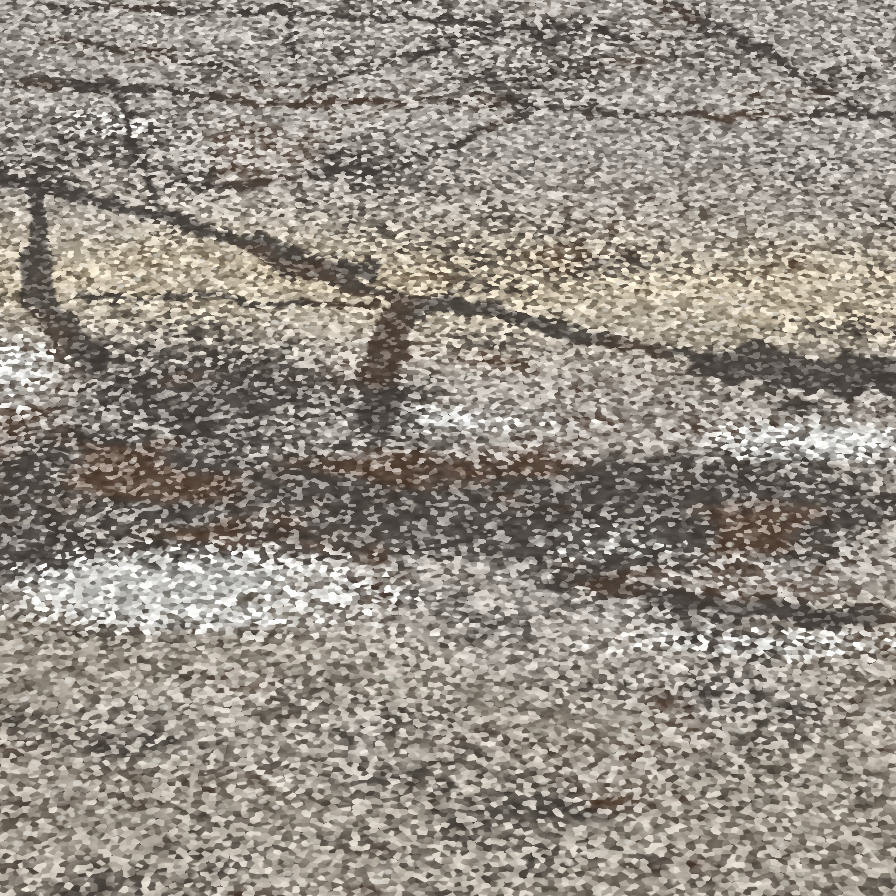
Reproduce this texture procedurally as a WebGL 1 fragment shader.

```glsl
precision highp float;
// Weathered asphalt seen at a slant: fine grit and pebbles, branching cracks,
// a wide tar-dark strip, a dusty tan band and chalky worn patches.
// Soft cell noise makes the grit; warped segments and fbm shape the damage.
uniform vec2 u_resolution;

#define GRIT_SCALE vec2(125.0, 190.0)
#define PEBBLE_SCALE vec2(58.0, 92.0)
#define GRIT_CONTRAST 0.50
#define CRACK_WARP 0.024
#define STAIN_RAGGED 0.20
#define GREY vec3(0.645, 0.622, 0.597)
#define BROWN vec3(0.635, 0.605, 0.562)
#define TAN vec3(0.765, 0.715, 0.620)
#define CHALK vec3(0.835, 0.838, 0.825)
#define TAR vec3(0.265, 0.245, 0.228)
#define RUST vec3(0.310, 0.235, 0.185)

float hash(vec2 p) {
  vec3 q = fract(vec3(p.xyx) * 0.1031);
  q += dot(q, q.yzx + 33.33);
  return fract((q.x + q.y) * q.z);
}

vec2 hash2(vec2 p) {
  return vec2(hash(p + 17.3), hash(p + 71.9));
}

float noise(vec2 p) {
  vec2 i = floor(p), f = fract(p);
  f = f * f * (3.0 - 2.0 * f);
  return mix(mix(hash(i), hash(i + vec2(1, 0)), f.x),
             mix(hash(i + vec2(0, 1)), hash(i + vec2(1, 1)), f.x), f.y);
}

float fbm(vec2 p) {
  float sum = 0.0, amp = 0.53;
  for (int i = 0; i < 4; i++) {
    sum += amp * noise(p);
    p = p * 2.03 + 19.7;
    amp *= 0.5;
  }
  return sum;
}

// x: soft-edged random grain tone, y: coverage of sparse round pebbles
vec2 grains(vec2 p) {
  vec2 cell = floor(p);
  float tone = 0.0, total = 0.0, pebble = 0.0;
  for (int j = -1; j <= 1; j++) {
    for (int i = -1; i <= 1; i++) {
      vec2 id = cell + vec2(float(i), float(j));
      vec2 d = p - id - hash2(id);
      float rnd = hash(id), w = exp(-16.0 * dot(d, d));
      tone += w * rnd;
      total += w;
      float radius = 0.15 + 0.32 * hash(id + 5.1);
      float cover = 1.0 - smoothstep(radius * 0.5, radius, length(d));
      pebble = max(pebble, cover * smoothstep(0.74, 0.95, rnd));
    }
  }
  return vec2(tone / max(total, 1e-5), pebble);
}

// Signed depth inside a stroke of half-width w from a to b
float stroke(vec2 p, vec2 a, vec2 b, float w) {
  vec2 d = b - a;
  float t = clamp(dot(p - a, d) / dot(d, d), 0.0, 1.0);
  return w - length(p - a - d * t);
}

float bent(vec2 p, vec2 a, vec2 b, vec2 c, float w) {
  return max(stroke(p, a, b, w), stroke(p, b, c, w));
}

float cracks(vec2 p, float r) {
  // main diagonal and the strands beside the dark strip
  float f = bent(p, vec2(-0.02, 0.805), vec2(0.18, 0.757), vec2(0.43, 0.672), 0.0085 * r);
  f = max(f, bent(p, vec2(0.43, 0.672), vec2(0.62, 0.638), vec2(0.79, 0.600), 0.0085 * r));
  f = max(f, stroke(p, vec2(0.27, 0.728), vec2(0.41, 0.698), 0.011 * r));
  f = max(f, stroke(p, vec2(0.79, 0.595), vec2(1.02, 0.578), 0.022 * r));
  f = max(f, bent(p, vec2(0.63, 0.352), vec2(0.78, 0.325), vec2(1.02, 0.305), 0.012 * r));
  f = max(f, bent(p, vec2(0.038, 0.79), vec2(0.042, 0.66), vec2(0.11, 0.60), 0.015 * r));
  f = max(f, bent(p, vec2(0.45, 0.655), vec2(0.425, 0.60), vec2(0.42, 0.53), 0.021 * r));
  // hairline network
  f = max(f, bent(p, vec2(-0.02, 0.908), vec2(0.40, 0.884), vec2(1.02, 0.872), 0.0038 * r));
  f = max(f, bent(p, vec2(0.05, 0.995), vec2(0.54, 0.972), vec2(0.80, 0.960), 0.0032 * r));
  f = max(f, bent(p, vec2(0.70, 1.01), vec2(0.86, 0.943), vec2(0.96, 0.878), 0.0062 * r));
  f = max(f, bent(p, vec2(0.03, 0.907), vec2(0.125, 0.903), vec2(0.18, 0.765), 0.0062 * r));
  f = max(f, bent(p, vec2(0.19, 0.788), vec2(0.45, 0.808), vec2(0.60, 0.882), 0.0038 * r));
  f = max(f, bent(p, vec2(0.05, 0.960), vec2(0.35, 0.903), vec2(0.55, 0.966), 0.0024 * r));
  f = max(f, stroke(p, vec2(0.08, 0.664), vec2(0.42, 0.662), 0.0034 * r));
  return max(f, stroke(p, vec2(0.325, 1.01), vec2(0.33, 0.940), 0.0034 * r));
}

float patchAt(vec2 p, vec2 center, vec2 size) {
  vec2 d = (p - center) / size;
  return exp(-dot(d, d));
}

void main() {
  vec2 p = gl_FragCoord.xy / u_resolution;
  // grit gets finer toward the far (upper) edge
  vec2 ground = vec2((p.x - 0.5) * (1.0 + 0.4 * p.y) + 2.0, p.y * (1.0 + 0.35 * p.y));
  float grit = grains(ground * GRIT_SCALE).x;
  float pebble = grains(ground * PEBBLE_SCALE + 40.0).y;
  float clump = noise(ground * vec2(75.0, 140.0)) - 0.5;
  float streak = fbm(p * vec2(9.0, 30.0) + 3.0);
  float blot = fbm(p * vec2(5.0, 11.0) + 8.0);
  float tone = (grit - 0.5) * GRIT_CONTRAST + clump * 0.13;

  // dusty ground, tan band and chalk
  vec3 col = mix(BROWN, GREY, smoothstep(0.1, 0.5, p.y + (blot - 0.5) * 0.6));
  float dust = patchAt(p, vec2(p.x, 0.695 - 0.03 * p.x), vec2(1.0, 0.068));
  col = mix(col, TAN, clamp(dust * (0.45 + streak), 0.0, 1.0));
  float chalk = patchAt(p, vec2(0.22, 0.345), vec2(0.27, 0.055));
  chalk += patchAt(p, vec2(0.0, 0.59), vec2(0.08, 0.055));
  chalk += patchAt(p, vec2(0.92, 0.505), vec2(0.15, 0.028));
  chalk += patchAt(p, vec2(0.68, 0.395), vec2(0.09, 0.022));
  chalk += 0.8 * patchAt(p, vec2(0.52, 0.53), vec2(0.15, 0.025));
  chalk += 0.6 * patchAt(p, vec2(0.80, 0.28), vec2(0.35, 0.03));
  chalk += 0.5 * patchAt(p, vec2(0.12, 0.865), vec2(0.09, 0.035));
  chalk = smoothstep(0.38, 0.72, chalk * (0.4 + streak) + tone * 0.7);
  col = mix(col, CHALK, chalk * 0.85) + tone + (blot - 0.5) * 0.08;
  col = mix(col, vec3(0.87, 0.86, 0.83), pebble * 0.65);

  // dark strip and cracks, their edges broken up by the grit
  float strip = mix(0.09, 0.052, p.x) - abs(p.y - mix(0.455, 0.435, p.x));
  strip = max(strip, 0.06 * patchAt(p, vec2(0.24, 0.55), vec2(0.22, 0.05)) - 0.03);
  strip += (mix(streak, blot, 0.4) - 0.5) * STAIN_RAGGED - chalk * 0.02;
  float stain = smoothstep(-0.035, 0.04, strip - tone * 0.12) * 0.88;
  vec2 warp = vec2(fbm(p * 13.0), fbm(p * 13.0 + 31.0)) - 0.5;
  warp += 0.3 * (vec2(noise(p * 70.0), noise(p * 70.0 + 9.0)) - 0.5);
  float rough = 0.55 + 0.9 * noise(p * 38.0 + 4.0);
  float depth = cracks(p + warp * CRACK_WARP, rough) - tone * 0.012;
  float crack = smoothstep(-0.0025, 0.0028, depth) * 0.9;
  vec3 tar = mix(TAR, RUST, smoothstep(0.5, 0.72, fbm(p * vec2(7.0, 17.0) + 50.0)));
  tar += smoothstep(0.5, 0.9, grit) * 0.36 + clump * 0.12;
  tar = mix(tar, vec3(0.77, 0.75, 0.71), pebble * 0.75);
  col = mix(col, tar, stain);
  col = mix(col, mix(TAR, tar, 0.55), crack);
  gl_FragColor = vec4(clamp(col, 0.0, 1.0), 1.0);
}
```
